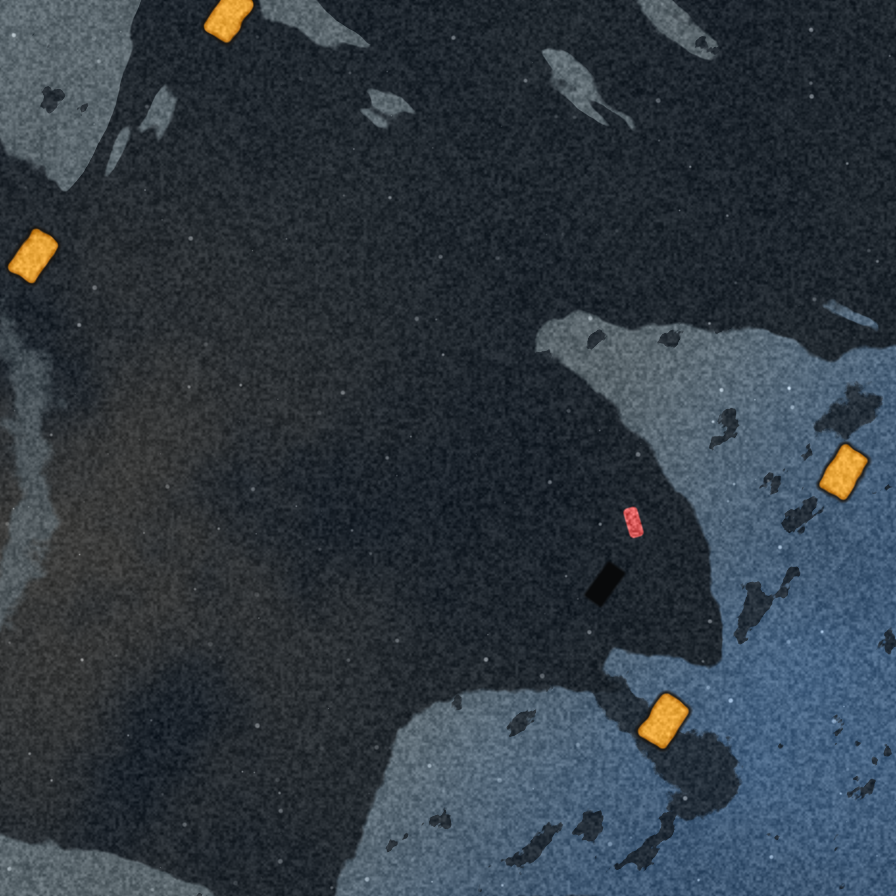
Reproduce this texture procedurally as a WebGL 2 fragment shader.

```glsl
#version 300 es
precision highp float;
// Wet asphalt seen from above: dark water film, pale dry islands, small orange blocks.
// Dry islands are tapered capsules with noise-worn edges; grain and flecks are layered
// on top, then the blocks are drawn as rotated rounded boxes.
uniform vec2 u_resolution;
out vec4 fragColor;

float hash(vec2 p) {
  vec3 q = fract(p.xyx * vec3(0.1031, 0.1030, 0.0973));
  q += dot(q, q.yzx + 33.33);
  return fract((q.x + q.y) * q.z);
}

float noise(vec2 p) {
  vec2 i = floor(p), f = fract(p);
  f = f * f * (3.0 - 2.0 * f);
  return mix(mix(hash(i), hash(i + vec2(1, 0)), f.x),
             mix(hash(i + vec2(0, 1)), hash(i + vec2(1, 1)), f.x), f.y);
}

float fbm(vec2 p) {
  float sum = 0.0, amp = 0.5;
  for (int i = 0; i < 5; i++) {
    sum += amp * noise(p);
    p = mat2(0.8, 0.6, -0.6, 0.8) * p * 2.03 + 17.0;
    amp *= 0.5;
  }
  return sum;
}

vec2 rotate(vec2 p, float a) {
  return vec2(cos(a) * p.x + sin(a) * p.y, cos(a) * p.y - sin(a) * p.x);
}

float capsule(vec2 p, vec2 a, vec2 b, float ra, float rb) {
  vec2 d = b - a;
  float h = clamp(dot(p - a, d) / dot(d, d), 0.0, 1.0);
  return length(p - a - d * h) - mix(ra, rb, h);
}

float roundBox(vec2 p, vec2 halfSize, float r) {
  vec2 q = abs(p) - halfSize + r;
  return length(max(q, 0.0)) + min(max(q.x, q.y), 0.0) - r;
}

float smin(float a, float b, float k) {
  float h = max(k - abs(a - b), 0.0) / k;
  return min(a, b) - h * h * k * 0.25;
}

float cover(float d, float soft) { return 1.0 - smoothstep(-soft, soft, d); }

// Large dry area on the right and along the bottom
float mainIsland(vec2 p) {
  float d = capsule(p, vec2(0.612, 0.615), vec2(0.74, 0.59), 0.022, 0.045);
  d = smin(d, capsule(p, vec2(0.76, 0.575), vec2(1.02, 0.44), 0.072, 0.13), 0.02);
  d = smin(d, capsule(p, vec2(0.75, 0.57), vec2(0.83, 0.43), 0.05, 0.05), 0.02);
  d = smin(d, capsule(p, vec2(0.96, 0.46), vec2(0.96, 0.0), 0.15, 0.17), 0.02);
  d = smin(d, capsule(p, vec2(0.50, 0.125), vec2(0.46, -0.03), 0.08, 0.085), 0.02);
  d = smin(d, capsule(p, vec2(0.57, 0.12), vec2(0.9, 0.1), 0.11, 0.13), 0.02);
  return smin(d, capsule(p, vec2(0.685, 0.262), vec2(0.79, 0.22), 0.02, 0.04), 0.02);
}

// Dry corners on the left
float cornerIslands(vec2 p, float fray) {
  float d = capsule(p, vec2(-0.01, 1.02), vec2(0.03, 0.92), 0.21, 0.13) + fray * 0.09;
  return min(d, capsule(p, vec2(-0.06, -0.04), vec2(0.18, -0.06), 0.12, 0.085));
}

// Dry smears near the top, dragged down to the right
float smears(vec2 p, float fray) {
  float d = capsule(p, vec2(0.33, 1.0), vec2(0.425, 0.93), 0.028, 0.008);
  d = min(d, capsule(p, vec2(0.625, 0.925), vec2(0.71, 0.86), 0.024, 0.005));
  d = min(d, capsule(p, vec2(0.72, 1.0), vec2(0.795, 0.95), 0.02, 0.018));
  d = min(d, capsule(p, vec2(0.91, 0.66), vec2(0.97, 0.634), 0.008, 0.004));
  d = min(d, capsule(p, vec2(0.415, 0.876), vec2(0.44, 0.874), 0.013, 0.009));
  return d + fray * 0.028;
}

void main() {
  vec2 uv = gl_FragCoord.xy / u_resolution;
  float aa = 1.2 / min(u_resolution.x, u_resolution.y);
  vec2 worn = uv + 0.05 * (vec2(fbm(uv * 14.0), fbm(uv * 14.0 + 40.0)) - 0.48);
  vec2 along = rotate(uv, -0.65), down = rotate(uv, 1.15);
  float cloud = fbm(uv * 5.0 + 9.0);

  // Shape of the dry ground, with wet patches left inside it
  float smearFray = noise(along * vec2(14, 85)) - 0.4;
  float cornerFray = noise(down * vec2(9, 55)) - 0.45;
  float d = min(mainIsland(worn), min(cornerIslands(worn, cornerFray), smears(worn, smearFray)));
  float dry = cover(d, aa + 0.0015);
  float pits = smoothstep(0.69, 0.72, fbm(rotate(uv, 0.9) * vec2(19, 30) + 3.0));
  float stain = capsule(worn, vec2(0.67, 0.225), vec2(0.785, 0.13), 0.022, 0.047);
  stain = min(stain, capsule(worn, vec2(0.92, 0.515), vec2(0.96, 0.545), 0.012, 0.018));
  stain += 0.05 * (fbm(uv * 42.0) - 0.45);
  dry *= 1.0 - 0.85 * max(pits, cover(stain, 0.004));

  // Thin half-dry trail on the left
  float trail = capsule(worn, vec2(0.01, 0.68), vec2(0.045, 0.42), 0.002, 0.032);
  trail = min(trail, capsule(worn, vec2(0.03, 0.43), vec2(-0.01, 0.3), 0.025, 0.02));
  dry = max(dry, 0.7 * cover(trail + 0.05 * (fbm(uv * 38.0) - 0.45), 0.01));

  // Ground colours: brown silt on the left, sky blue at the lower right
  float silt = exp(-9.0 * dot(uv - vec2(0.06, 0.4), uv - vec2(0.06, 0.4)));
  vec3 wet = mix(vec3(0.095, 0.125, 0.16), vec3(0.135, 0.165, 0.19), cloud);
  wet = mix(wet, vec3(0.235, 0.235, 0.23), silt * smoothstep(0.2, 0.65, cloud));
  float sky = smoothstep(0.2, 0.75, uv.x - 0.75 * uv.y);
  vec3 dryTone = mix(vec3(0.35, 0.395, 0.42), vec3(0.23, 0.36, 0.51), sky * 0.75);
  vec3 col = mix(wet, dryTone * (0.86 + 0.3 * cloud), dry);

  // Grain and scattered pale flecks
  float grain = 0.6 * noise(uv * 260.0) + 0.4 * noise(uv * 430.0 + 70.0) - 0.5;
  col += grain * mix(0.17, 0.24, dry);
  vec2 cell = floor(uv * 40.0);
  vec2 offset = vec2(hash(cell + 5.0), hash(cell + 91.0)) * 0.7 + 0.15;
  float fleck = length(fract(uv * 40.0) - offset) / 40.0 - 0.0026 * hash(cell + 33.0);
  col += 0.4 * hash(cell + 12.0) * step(0.86, hash(cell)) * cover(fleck, aa);

  // Orange blocks with dark rims, then one black and one red scrap
  vec2 blocks[4] = vec2[4](vec2(0.255, 0.983), vec2(0.038, 0.714),
                           vec2(0.942, 0.473), vec2(0.741, 0.195));
  for (int i = 0; i < 4; i++) {
    vec2 q = rotate(uv - blocks[i], 0.92 + 0.12 * hash(vec2(i, 4)));
    float box = roundBox(q, vec2(0.028, 0.0175), 0.006) + 0.003 * (noise(uv * 90.0) - 0.5);
    col = mix(col, vec3(0.09, 0.08, 0.07), 0.85 * cover(box - 0.003, aa + 0.001));
    vec3 paint = mix(vec3(0.92, 0.66, 0.24), vec3(0.75, 0.47, 0.1), smoothstep(-0.006, 0.0, box));
    col = mix(col, paint + 0.22 * grain, cover(box, aa));
  }
  float scrap = roundBox(rotate(uv - vec2(0.675, 0.348), 0.95), vec2(0.024, 0.012), 0.003);
  col = mix(col, vec3(0.03, 0.035, 0.04), cover(scrap, aa + 0.001));
  scrap = roundBox(rotate(uv - vec2(0.707, 0.417), 1.85), vec2(0.017, 0.008), 0.005);
  col = mix(col, vec3(0.85, 0.36, 0.36) + 0.5 * grain, cover(scrap, aa));
  fragColor = vec4(clamp(col, 0.0, 1.0), 1.0);
}
```
